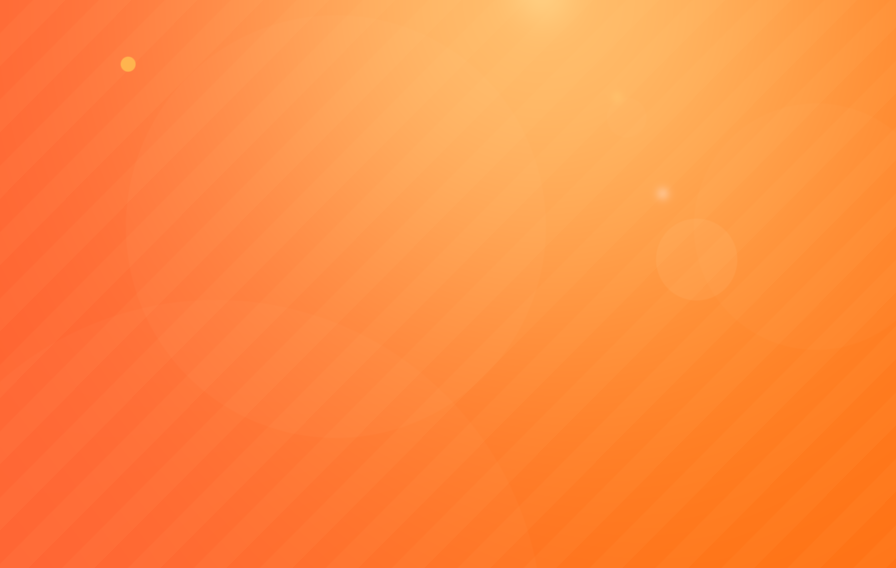
A Shadertoy shader for this background:

```glsl
// Warm orange backdrop with diagonal stripes, faint discs and a glow from the top.

// Soft-edged disc coverage; lengths are fractions of the canvas height.
float disc(vec2 p, vec2 center, float radius, float soften) {
    return 1.0 - smoothstep(-soften, soften, length(p - center) - radius);
}

// Round light that fades smoothly from its center.
float glow(vec2 p, vec2 center, float radius) {
    vec2 d = (p - center) / radius;
    return exp(-dot(d, d));
}

// Anti-aliased diagonal bands covering the second half of each period.
float stripes(vec2 p, float pixel) {
    float period = 0.0826;
    float across = (p.x + 1.0 - p.y) * 0.70711;
    float fromBand = abs(mod(across, period) - 0.75 * period) - 0.25 * period;
    return 1.0 - smoothstep(-pixel, pixel, fromBand);
}

void mainImage(out vec4 fragColor, in vec2 fragCoord) {
    vec2 p = fragCoord / iResolution.y;
    float pixel = 1.0 / iResolution.y;
    float aspect = iResolution.x / iResolution.y;
    p.x *= 1.587 / aspect; // keep the layout spanning the full width

    // Base: coral on the left to deep orange on the right
    vec3 coral = vec3(1.0, 0.38, 0.185);
    vec3 deepOrange = vec3(1.0, 0.435, 0.07);
    vec3 color = mix(coral, deepOrange, smoothstep(0.0, 1.35, p.x));

    // Broad light from the top edge, with a small hot core
    vec3 apricot = vec3(1.0, 0.79, 0.47);
    color = mix(color, apricot, 0.86 * glow(p, vec2(0.96, 1.0), 0.66));
    color = mix(color, vec3(1.0, 0.87, 0.58), 0.5 * glow(p, vec2(0.96, 1.01), 0.055));

    // Diagonal stripes
    color = mix(color, vec3(1.0, 0.86, 0.55), 0.045 * stripes(p, pixel));

    // Large translucent discs
    vec3 cream = vec3(1.0, 0.88, 0.68);
    color = mix(color, cream, 0.035 * disc(p, vec2(0.595, 0.601), 0.372, pixel));
    color = mix(color, cream, 0.03 * disc(p, vec2(0.382, -0.107), 0.579, pixel));
    color = mix(color, cream, 0.03 * disc(p, vec2(1.446, 0.601), 0.217, pixel));

    // Small translucent discs
    color = mix(color, cream, 0.085 * disc(p, vec2(1.234, 0.543), 0.072, pixel));
    color = mix(color, cream, 0.03 * disc(p, vec2(1.11, 0.793), 0.035, pixel));

    // Bright dot and two blurred sparks
    color = mix(color, vec3(1.0, 0.73, 0.31), 0.9 * disc(p, vec2(0.227, 0.887), 0.0132, pixel));
    color = mix(color, vec3(1.0, 0.77, 0.57), 0.75 * glow(p, vec2(1.174, 0.659), 0.0125));
    color = mix(color, vec3(1.0, 0.8, 0.45), 0.35 * glow(p, vec2(1.093, 0.829), 0.011));

    fragColor = vec4(color, 1.0);
}
```
